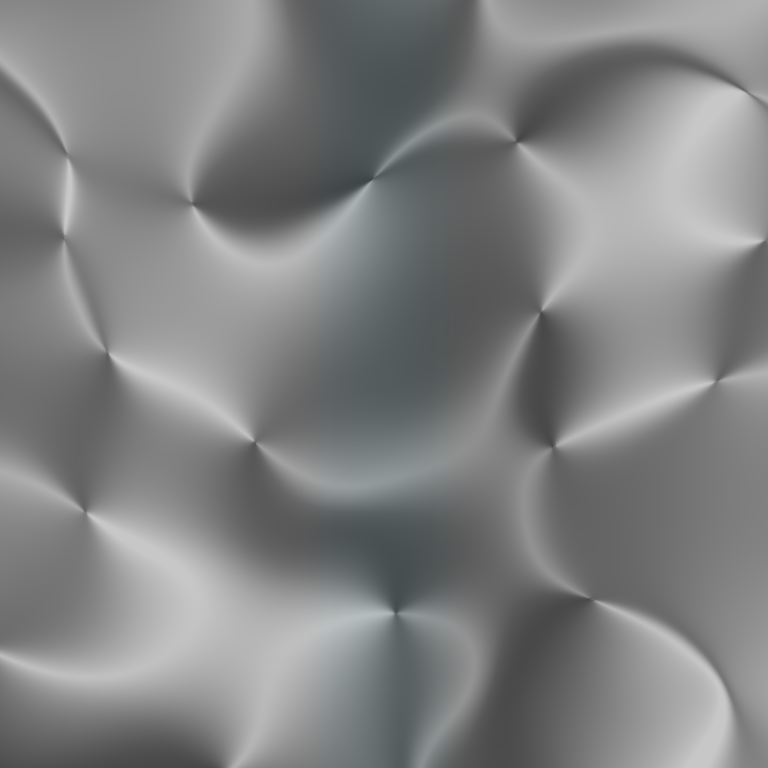
Write a Shadertoy shader that draws this background.

```glsl
// Soft grey folds that swirl between pinch points, with a faint cool vertical band

const float FOLD_SCALE = 3.1;     // noise cells across the canvas height
const float CREASE_SOFTNESS = 0.05;
const float DARK_CREASE_ANGLE = 0.6;

vec2 randomGradient(vec2 cell) {
    float h = fract(sin(dot(cell, vec2(127.1, 311.7))) * 43758.5);
    float angle = 6.28318 * h;
    return vec2(cos(angle), sin(angle));
}

float cornerRamp(vec2 cell, vec2 local, vec2 corner) {
    return dot(randomGradient(cell + corner), local - corner);
}

float gradientNoise(vec2 p) {
    vec2 cell = floor(p);
    vec2 f = p - cell;
    vec2 blend = f * f * f * (f * (f * 6.0 - 15.0) + 10.0);
    float low = mix(cornerRamp(cell, f, vec2(0, 0)), cornerRamp(cell, f, vec2(1, 0)), blend.x);
    float high = mix(cornerRamp(cell, f, vec2(0, 1)), cornerRamp(cell, f, vec2(1, 1)), blend.x);
    return mix(low, high, blend.y);
}

vec2 rotate(vec2 p, float angle) {
    float c = cos(angle), s = sin(angle);
    return vec2(c * p.x - s * p.y, s * p.x + c * p.y);
}

// Two independent noises; their common zeros become the pinch points
vec2 foldField(vec2 p) {
    return vec2(gradientNoise(rotate(p, 0.5) + vec2(7.3, 2.6)),
                gradientNoise(rotate(p, 1.3) + vec2(31.7, 18.2)));
}

// Absolute value with a rounded kink
float softAbs(float x, float softness) {
    return min(sqrt(x * x + softness * softness), 1.0);
}

// Brightness from the field direction: bright ridges and one dark crease per turn
float foldShade(vec2 field, float pixel) {
    float angle = atan(field.y, field.x);
    float softness = length(vec2(CREASE_SOFTNESS, pixel / max(length(field), 1e-4)));
    float ridge = 1.0 - softAbs(sin(angle), softness);
    float crease = softAbs(sin(0.5 * (angle - DARK_CREASE_ANGLE)), 0.5 * softness);
    return 0.33 * (ridge - 0.35) + 0.20 * (crease - 0.64);
}

float softBand(float x, float start, float end, float edge) {
    return smoothstep(start - edge, start + edge, x)
         * (1.0 - smoothstep(end - edge, end + edge, x));
}

void mainImage(out vec4 fragColor, in vec2 fragCoord) {
    vec2 uv = fragCoord / iResolution.y;
    float across = fragCoord.x / iResolution.x;
    vec2 p = uv * FOLD_SCALE;

    // Folds over broad, slow light
    float light = 0.485 + foldShade(foldField(p), FOLD_SCALE / iResolution.y);
    light += 0.20 * gradientNoise(p * 0.6 + vec2(53.4, 11.8));
    light += 0.07 * (across - 0.5);
    light = clamp(light, 0.24, 0.78);

    // Cool tint in the middle band
    float band = softBand(across, 0.42, 0.58, 0.035);
    vec3 color = vec3(light) + band * vec3(-0.025, 0.004, 0.010);
    fragColor = vec4(color, 1.0);
}
```
